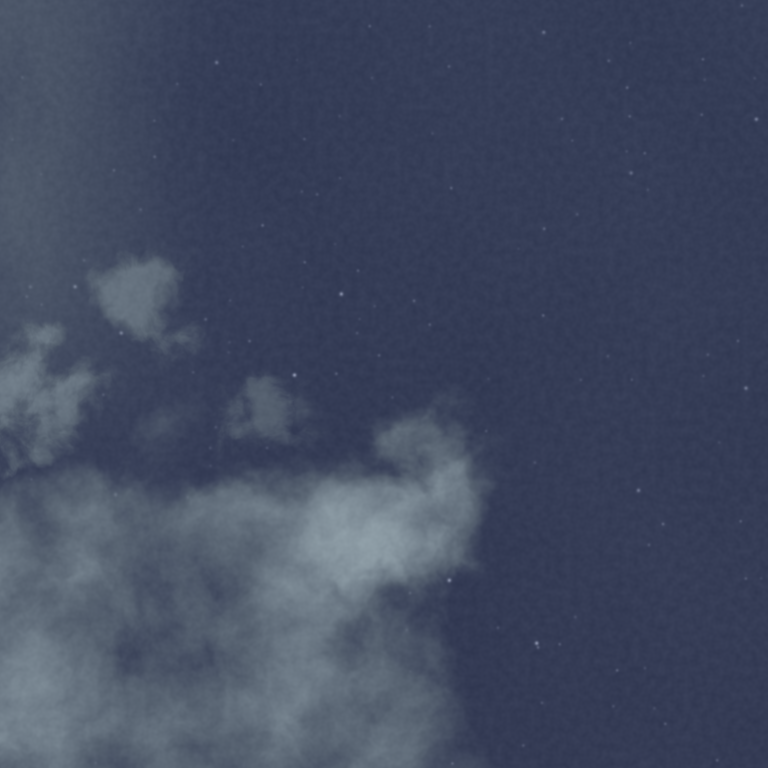
Reproduce this texture procedurally as a WebGL 2 fragment shader.

```glsl
#version 300 es
precision highp float;

#define SKY_COLOR vec3(0.207, 0.237, 0.338)
#define VEIL_COLOR vec3(0.340, 0.385, 0.442)
#define CLOUD_COLOR vec3(0.555, 0.615, 0.650)
#define BILLOW_SCALE 6.0
#define BILLOW_DEPTH 0.24
#define BANK_THICKNESS 0.38
#define HAZE_STRENGTH 0.27
#define PUFF_STRENGTH 0.52
#define STAR_DENSITY 0.07
#define STAR_BRIGHTNESS 0.40
#define GRAIN 0.022

uniform vec2 u_resolution;
out vec4 fragColor;

vec2 hash2(vec2 p) {
    vec3 q = fract(p.xyx * vec3(0.1031, 0.1030, 0.0973));
    q += dot(q, q.yzx + 33.33);
    return fract((q.xx + q.yz) * q.zy);
}

float gradientDot(vec2 cell, vec2 corner, vec2 f) {
    float angle = 6.2832 * hash2(cell + corner).x;
    return dot(vec2(cos(angle), sin(angle)), f - corner);
}

float gradientNoise(vec2 p) {
    vec2 cell = floor(p), f = fract(p);
    vec2 w = f * f * f * (f * (f * 6.0 - 15.0) + 10.0);
    float low = mix(gradientDot(cell, vec2(0, 0), f), gradientDot(cell, vec2(1, 0), f), w.x);
    float high = mix(gradientDot(cell, vec2(0, 1), f), gradientDot(cell, vec2(1, 1), f), w.x);
    return mix(low, high, w.y);
}

float fbm(vec2 p) {
    float sum = 0.0, amplitude = 0.5;
    for (int i = 0; i < 5; i++) {
        sum += amplitude * gradientNoise(p);
        p = mat2(1.6, 1.2, -1.2, 1.6) * p + 17.3;
        amplitude *= 0.52;
    }
    return sum;
}

float blob(vec2 p, vec2 center, vec2 radius) {
    vec2 d = (p - center) / radius;
    return exp(-dot(d, d));
}

// Thick bank filling the lower left, with a ragged top and right side
float cloudBank(vec2 p, float billow, float body) {
    float top = mix(0.37, 0.43, smoothstep(0.10, 0.22, p.x));
    float right = 0.59 + 0.05 * cos(p.y * 15.7);
    float edge = min(top - p.y, right - p.x) + BILLOW_DEPTH * billow;
    float softness = mix(0.15, 0.08, smoothstep(0.05, 0.35, p.y));
    float cover = smoothstep(-0.03, softness, edge);
    float thickness = BANK_THICKNESS + 0.75 * body + 0.25 * billow;
    thickness += 0.48 * blob(p, vec2(0.46, 0.29), vec2(0.15, 0.17));
    thickness += 0.28 * blob(p, vec2(0.0, 0.17), vec2(0.13, 0.14));
    thickness -= 0.18 * blob(p, vec2(0.22, 0.24), vec2(0.09, 0.12));
    return cover * max(thickness, 0.05);
}

// Small detached tufts above the bank
float cloudPuffs(vec2 p, float billow) {
    float density = 0.0;
    for (int i = 0; i < 3; i++) {
        float n = float(i);
        vec2 jitter = hash2(vec2(n, 5.0)) - 0.5;
        vec2 center = vec2(0.05 + 0.14 * n, 0.46 + 0.15 * mod(n, 2.0)) + 0.03 * jitter;
        float radius = 0.088 - 0.014 * n;
        float inside = 1.0 - length(p - center) / radius + 1.9 * billow;
        density = max(density, smoothstep(-0.1, 0.9, inside) * (1.0 - 0.15 * n));
    }
    return PUFF_STRENGTH * density;
}

// Thin veil along the upper left
float haze(vec2 p) {
    float streaks = fbm(p * vec2(7.0, 3.0) + 41.0);
    float reach = smoothstep(0.33, 0.0, p.x + 0.2 * streaks);
    return HAZE_STRENGTH * reach * smoothstep(0.3, 0.7, p.y) * (1.0 + 1.2 * streaks);
}

float starLayer(vec2 p, float cells, float radius) {
    vec2 cell = floor(p * cells);
    vec2 center = (cell + 0.2 + 0.6 * hash2(cell + 7.0)) / cells;
    vec2 pick = hash2(cell + 91.0);
    float lit = step(pick.x, STAR_DENSITY) * (0.35 + 0.65 * pick.y);
    return lit * blob(p, center, vec2(radius));
}

void main() {
    vec2 p = gl_FragCoord.xy / u_resolution.y;

    // Cloud density
    vec2 warp = vec2(fbm(p * 5.0 + 3.0), fbm(p * 5.0 + 29.0));
    vec2 q = p + 0.06 * warp;
    float billow = fbm(q * BILLOW_SCALE + 11.0);
    float body = fbm(q * 9.0 + 63.0);
    float bank = cloudBank(p, billow, body);
    float puffs = cloudPuffs(p, fbm(q * 15.0 + 5.0));
    float density = clamp(max(bank, puffs) + haze(p), 0.0, 1.0);

    // Sky with a faint tonal drift
    vec3 color = SKY_COLOR + vec3(0.004, 0.010, 0.012) * (p.y - 0.5);
    color += 0.025 * fbm(p * 3.0 + 80.0);
    color = mix(color, VEIL_COLOR, smoothstep(0.0, 0.4, density) * 0.3 + min(density / 0.4, 1.0) * 0.7);
    color = mix(color, CLOUD_COLOR, clamp((density - 0.4) / 0.6, 0.0, 1.0));

    // Stars and fine grain
    float stars = starLayer(p, 15.0, 0.0026) + 0.3 * starLayer(p, 42.0, 0.0022);
    color += STAR_BRIGHTNESS * stars * (1.0 - smoothstep(0.05, 0.45, density));
    color += GRAIN * (gradientNoise(p * 90.0) + 0.6 * gradientNoise(p * 190.0));
    fragColor = vec4(color, 1.0);
}
```
